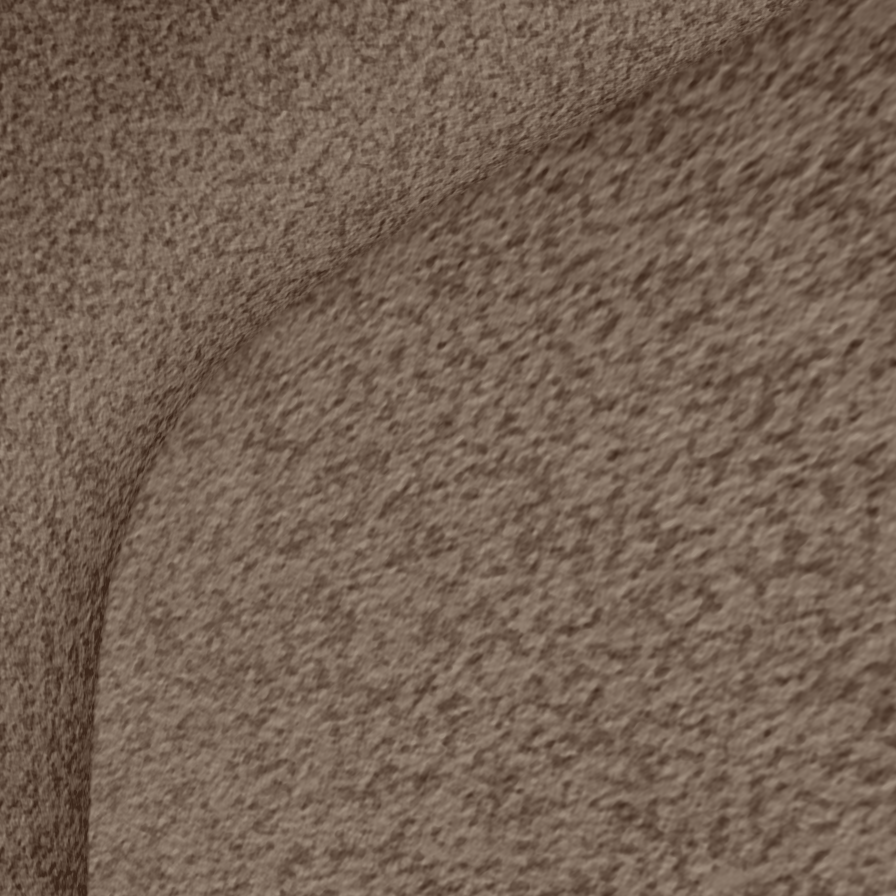
Reproduce this texture procedurally as a WebGL 2 fragment shader.

```glsl
#version 300 es
precision highp float;
// Soft brown plush fabric: a rounded cushion pressed into a curved, shaded fold.

#define EDGE_X 0.095
#define EDGE_SLOPE 0.535
#define EDGE_HEIGHT 0.514
#define EDGE_ROUNDING 0.14
#define GRAIN_FREQ 112.0
#define RELIEF_GAIN 0.98
#define PIT_GAIN 0.42
#define MOTTLE_GAIN 0.10
#define SHADOW_COLOR vec3(0.28, 0.20, 0.15)
#define LIGHT_COLOR vec3(0.58, 0.51, 0.45)

uniform vec2 u_resolution;
out vec4 outColor;

float hash(vec2 cell) {
    return fract(sin(dot(cell, vec2(127.1, 311.7))) * 43758.5453);
}

float valueNoise(vec2 p) {
    vec2 cell = floor(p);
    vec2 f = fract(p);
    f = f * f * (3.0 - 2.0 * f);
    float low = mix(hash(cell), hash(cell + vec2(1.0, 0.0)), f.x);
    float high = mix(hash(cell + vec2(0.0, 1.0)), hash(cell + 1.0), f.x);
    return mix(low, high, f.y);
}

// Fractal height of the pile; each octave is turned to hide the lattice.
float pileHeight(vec2 p) {
    float height = 0.0;
    float amplitude = 0.56;
    for (int i = 0; i < 3; i++) {
        height += amplitude * valueNoise(p);
        p = mat2(1.5, 0.8, -0.8, 1.5) * p + 17.3;
        amplitude *= 0.5;
    }
    return height;
}

// Signed distance to the fold in x (positive on the cushion), unit normal in yz.
vec3 foldDistance(vec2 p) {
    float side = p.x - EDGE_X;
    float top = EDGE_HEIGHT + EDGE_SLOPE * p.x - p.y;
    float nearest = min(side, top);
    vec2 weight = exp((nearest - vec2(side, top)) / EDGE_ROUNDING);
    float total = weight.x + weight.y;
    float field = nearest - EDGE_ROUNDING * log(total);
    vec2 slope = (weight.x * vec2(1.0, 0.0) + weight.y * vec2(EDGE_SLOPE, -1.0)) / total;
    float steepness = length(slope);
    return vec3(field / steepness, slope / steepness);
}

// Grain lit from the upper left, with small dark pits between the tufts.
float grain(vec2 q) {
    vec2 towardLight = vec2(-0.46, 0.34);
    float relief = pileHeight(q) - pileHeight(q + towardLight);
    float pits = smoothstep(0.58, 0.24, pileHeight(q * 0.85 + 41.0));
    return RELIEF_GAIN * relief - PIT_GAIN * (pits - 0.28);
}

float cushionTone(vec2 p, float d, float upper) {
    float tone = 0.66 - 0.20 * upper * exp(-max(d, 0.0) / 0.085);
    tone -= 0.13 * smoothstep(0.50, 1.0, p.y) * smoothstep(0.2, 1.0, p.x);
    tone += 0.04 * (1.0 - smoothstep(0.1, 0.7, p.x));
    // Tufts lean up and right, and grow coarser toward the right.
    vec2 q = GRAIN_FREQ * p / (0.70 + 0.36 * p.x);
    q = mat2(0.87, 0.49, -0.49, 0.87) * q;
    q *= vec2(1.16, 0.82);
    return tone + grain(q) * mix(0.82, 1.0, smoothstep(0.1, 0.6, p.x));
}

float backingTone(vec2 p, float d, vec2 normal, float upper) {
    float depth = min(d, 0.0);
    float ridge = (depth + 0.11) / 0.15;
    float tone = 0.51 + 0.19 * exp(-ridge * ridge);
    tone -= 0.13 * (1.0 - smoothstep(0.0, 0.55, length(p - vec2(0.0, 1.0))));
    // Contact shadow deepens and widens down the fold.
    float shadowWidth = mix(0.060, 0.026, upper);
    tone -= mix(0.50, 0.20, upper) * exp(depth / shadowWidth);
    tone -= 0.14 * (1.0 - smoothstep(0.0, 0.40, p.y));
    // Compressing the grain across the fold turns it into streaks.
    vec2 q = p * vec2(1.40, 1.22) + normal * 0.09 * exp(depth / 0.055);
    return tone + grain(GRAIN_FREQ * q + 73.0);
}

void main() {
    vec2 p = gl_FragCoord.xy / u_resolution;
    vec3 fold = foldDistance(p);
    float upper = smoothstep(0.25, 0.85, p.y);

    // Crisp lower rim, soft and slightly frayed upper seam.
    float fray = (valueNoise(p * 130.0) - 0.5) * mix(0.002, 0.014, upper);
    float softness = mix(0.0025, 0.014, upper);
    float cushion = smoothstep(-softness, softness, fold.x + fray);

    float tone = mix(backingTone(p, fold.x, fold.yz, upper),
                     cushionTone(p, fold.x, upper), cushion);

    // Thin dark seam and broad mottling.
    float seam = (fold.x - 0.004) / 0.012;
    tone -= 0.10 * upper * exp(-seam * seam);
    tone += MOTTLE_GAIN * (pileHeight(p * 13.0 + 5.0) - 0.49);

    outColor = vec4(mix(SHADOW_COLOR, LIGHT_COLOR, clamp(tone, -0.15, 1.12)), 1.0);
}
```
